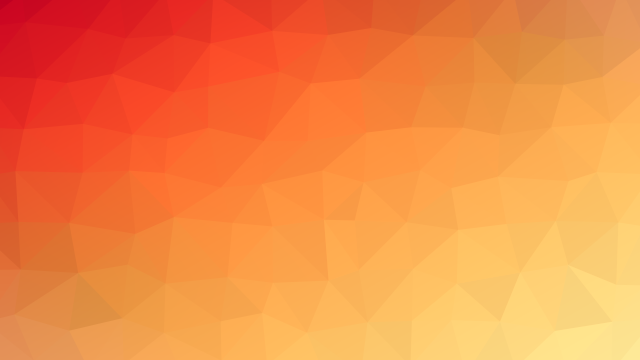
This background is drawn by a Shadertoy shader. Its source:

```glsl
// Low-poly background: jittered triangles over a diagonal crimson, orange and pale yellow gradient.

const float CELL = 0.1343;                  // mesh spacing, in canvas heights
const vec2 MESH_ORIGIN = vec2(0.076, 0.102);
const vec2 JITTER = vec2(0.54, 0.46);       // full jitter range, in cells
const float FACET_FLATNESS = 0.65;          // 0: smooth gradient, 1: flat facets
const float SHADE_RANGE = 0.045;

const vec3 RAMP[9] = vec3[9](
    vec3(0.76, 0.00, 0.13), vec3(0.88, 0.12, 0.13), vec3(0.97, 0.28, 0.155),
    vec3(1.00, 0.44, 0.19), vec3(1.00, 0.57, 0.245), vec3(1.00, 0.67, 0.315),
    vec3(1.00, 0.77, 0.40), vec3(1.00, 0.85, 0.50), vec3(1.00, 0.92, 0.60));

float hash(vec2 p) {
    return fract(sin(dot(p, vec2(127.1, 311.7))) * 43758.5453);
}

// Diagonal ramp, with duller tones toward the two off-diagonal corners
vec3 gradient(vec2 uv) {
    uv = clamp(uv, 0.0, 1.0);
    float along = 0.5 * (uv.x + 1.0 - uv.y);
    float across = abs(uv.x + uv.y - 1.0);
    float stop = along * 8.0;
    int index = min(int(stop), 7);
    vec3 color = mix(RAMP[index], RAMP[index + 1], stop - float(index));
    float dull = smoothstep(0.2, 0.75, across) * (1.0 - smoothstep(0.45, 0.68, along));
    color.r -= 0.13 * dull;
    color.b += 0.10 * smoothstep(0.6, 1.0, across);
    return color;
}

// Mesh vertex for an integer grid id, in grid units
vec2 meshVertex(vec2 id) {
    return id + JITTER * (vec2(hash(id), hash(id + 41.3)) - 0.5);
}

// Signed distance to the line a-b, positive on its left
float edgeDistance(vec2 p, vec2 a, vec2 b) {
    vec2 e = b - a;
    vec2 q = p - a;
    return (e.x * q.y - e.y * q.x) / length(e);
}

// Shaded facet colour in rgb, premultiplied by its coverage in w
vec4 facet(vec2 p, vec2 a, vec2 b, vec2 c, float aspect, float pixel) {
    float inside = min(edgeDistance(p, a, b), min(edgeDistance(p, b, c), edgeDistance(p, c, a)));
    float coverage = clamp(inside / pixel + 0.5, 0.0, 1.0);
    vec2 center = (a + b + c) / 3.0;
    vec2 samplePoint = mix(p, center, FACET_FLATNESS) * CELL + MESH_ORIGIN;
    vec3 color = gradient(samplePoint / vec2(aspect, 1.0));
    color *= 1.0 + SHADE_RANGE * (hash(floor(center * 16.0)) - 0.5);
    return vec4(color, 1.0) * coverage;
}

// Split one jittered quad along its shorter diagonal
vec4 quadFacets(vec2 p, vec2 id, float aspect, float pixel) {
    vec2 a = meshVertex(id);
    vec2 b = meshVertex(id + vec2(1.0, 0.0));
    vec2 c = meshVertex(id + vec2(1.0, 1.0));
    vec2 d = meshVertex(id + vec2(0.0, 1.0));
    if (distance(a, c) < distance(b, d)) {
        return facet(p, a, b, c, aspect, pixel) + facet(p, a, c, d, aspect, pixel);
    }
    return facet(p, a, b, d, aspect, pixel) + facet(p, b, c, d, aspect, pixel);
}

void mainImage(out vec4 fragColor, in vec2 fragCoord) {
    float aspect = iResolution.x / iResolution.y;
    float pixel = 1.0 / (iResolution.y * CELL);
    vec2 p = (fragCoord / iResolution.y - MESH_ORIGIN) / CELL;

    // Blend the facets of all nearby quads by coverage
    vec4 sum = vec4(0.0);
    for (int y = -1; y <= 1; y++) {
        for (int x = -1; x <= 1; x++) {
            sum += quadFacets(p, floor(p) + vec2(x, y), aspect, pixel);
        }
    }
    fragColor = vec4(clamp(sum.rgb / max(sum.w, 1e-4), 0.0, 1.0), 1.0);
}
```
